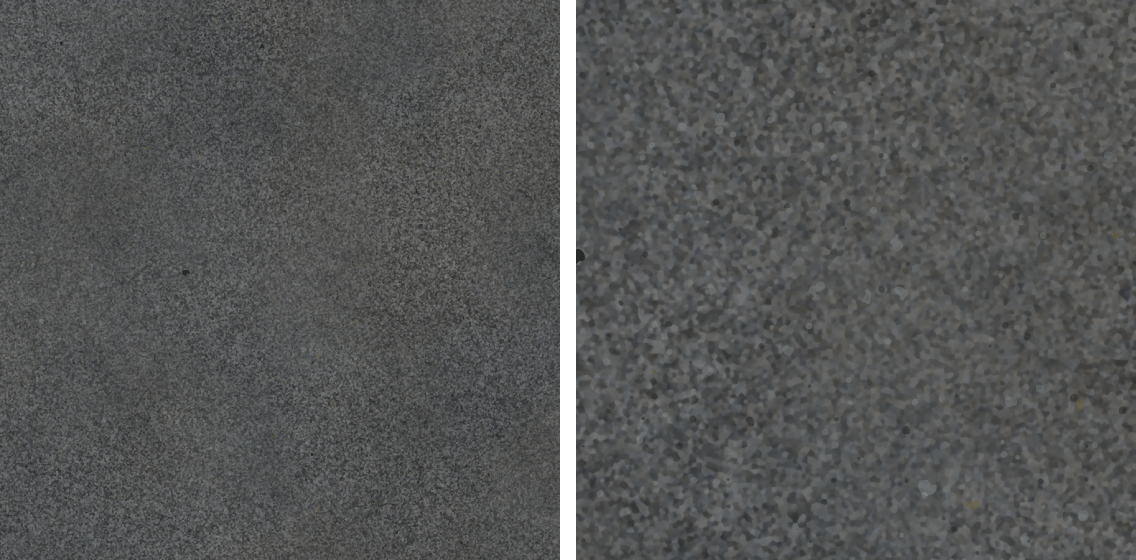
Left: the whole. Right: its middle third, enlarged.
Write a WebGL 1 fragment shader that draws this texture.

```glsl
precision highp float;
uniform vec2 u_resolution;

const vec3 BASE_GREY = vec3(0.318, 0.322, 0.320);
const vec3 WARM_TINT = vec3(0.011, 0.002, -0.011);
const vec3 FLECK_COLOR = vec3(0.49, 0.51, 0.51);
const vec3 PIT_COLOR = vec3(0.13, 0.135, 0.13);
const vec3 OCHRE_COLOR = vec3(0.41, 0.36, 0.23);

const float FINE_SCALE = 340.0;    // grains across the canvas
const float COARSE_SCALE = 200.0;
const float FINE_CONTRAST = 0.074;
const float COARSE_CONTRAST = 0.036;
const float GRAIN_TINT = 0.9;
const float STAIN_TINT = 0.45;
const float MOTTLE_CONTRAST = 0.016;
const float CRACK_SCALE = 9.0;
const float CRACK_WIDTH = 0.035;
const float CRACK_DEPTH = 0.04;

vec2 hash2(vec2 p) {
  vec3 q = fract(p.xyx * vec3(0.1031, 0.1030, 0.0973));
  q += dot(q, q.yzx + 33.33);
  return fract((q.xx + q.yz) * q.zy);
}

// Blended cellular noise: a random tone per cell, roughly -1 to 1
float softCells(vec2 p) {
  vec2 cell = floor(p);
  float sum = 0.0;
  float total = 0.0;
  for (int y = -1; y <= 1; y++) {
    for (int x = -1; x <= 1; x++) {
      vec2 id = cell + vec2(float(x), float(y));
      vec2 d = id + hash2(id) - p;
      float weight = exp(-6.0 * dot(d, d));
      sum += weight * (2.0 * hash2(id + 71.3).x - 1.0);
      total += weight;
    }
  }
  return sum / total;
}

// Gap between the two nearest cell centres: zero on cell borders
float cellBorder(vec2 p) {
  vec2 cell = floor(p);
  float nearest = 8.0;
  float second = 8.0;
  for (int y = -1; y <= 1; y++) {
    for (int x = -1; x <= 1; x++) {
      vec2 id = cell + vec2(float(x), float(y));
      float d = length(id + hash2(id) - p);
      second = min(second, max(nearest, d));
      nearest = min(nearest, d);
    }
  }
  return second - nearest;
}

// Sparse ragged spots; share is the fraction of cells that hold one
float spots(vec2 uv, float scale, float share, float radius, float ragged) {
  vec2 p = uv * scale;
  vec2 id = floor(p);
  vec2 pick = hash2(id + 19.7);
  vec2 center = 0.3 + 0.4 * hash2(id);
  float size = radius * (0.5 + 0.5 * pick.y);
  float d = length(fract(p) - center) + ragged * size * softCells(uv * 230.0);
  float blur = 0.7 * scale / u_resolution.y;
  return step(pick.x, share) * (1.0 - smoothstep(size - blur, size + blur, d));
}

void main() {
  vec2 uv = gl_FragCoord.xy / u_resolution.y;
  vec2 warp = 0.012 * sin(uv.yx * vec2(31.0, 27.0) + 2.0 * sin(uv * 19.0))
            + 0.004 * sin(uv.yx * vec2(97.0, 113.0) + uv * 61.0);
  vec2 bent = uv + warp;

  // Broad cloudy stains
  float broad = softCells(bent * 4.0 + 3.1);
  float patches = softCells(bent * 10.0 + 17.0);
  float blotches = softCells(bent * 27.0 + 41.0);
  float mottle = 0.9 * broad + 0.8 * patches + 0.6 * blotches
               + 0.6 * softCells(uv * 64.0 + 5.0);

  // Sandy grain, rougher in some patches
  float roughness = 1.0 + 0.3 * softCells(bent * 6.0 + 29.0);
  float fine = softCells(uv * FINE_SCALE);
  float coarse = softCells(uv * COARSE_SCALE + 7.0);
  float grain = FINE_CONTRAST * fine + COARSE_CONTRAST * coarse;
  vec3 color = BASE_GREY + MOTTLE_CONTRAST * mottle + roughness * grain;

  // Warm and cool drift, in stains and in single grains
  float warmth = STAIN_TINT * softCells(bent * 5.0 + 53.0)
               + GRAIN_TINT * softCells(uv * 260.0 + 83.0);
  color += WARM_TINT * warmth;

  // Faint hairline cracks in a few areas
  float crackArea = smoothstep(0.05, 0.5, softCells(bent * 3.0 + 11.0));
  float crack = 1.0 - smoothstep(0.0, CRACK_WIDTH, cellBorder(bent * CRACK_SCALE));
  color -= CRACK_DEPTH * crack * crackArea;

  // Pale flecks, ochre specks and dark pits
  float flecks = 0.55 * spots(uv, 62.0, 0.07, 0.24, 0.8)
               + 0.65 * spots(uv + 0.37, 130.0, 0.05, 0.28, 0.4);
  color = mix(color, FLECK_COLOR, flecks * (0.7 + 0.3 * patches));
  color = mix(color, OCHRE_COLOR, 0.5 * spots(uv + 0.71, 48.0, 0.01, 0.16, 0.8));
  float pits = 0.45 * spots(uv + 0.53, 140.0, 0.04, 0.28, 0.7)
             + 0.85 * spots(uv + 0.19, 22.0, 0.022, 0.12, 1.0);
  color = mix(color, PIT_COLOR, min(pits, 1.0));

  gl_FragColor = vec4(color, 1.0);
}
```
